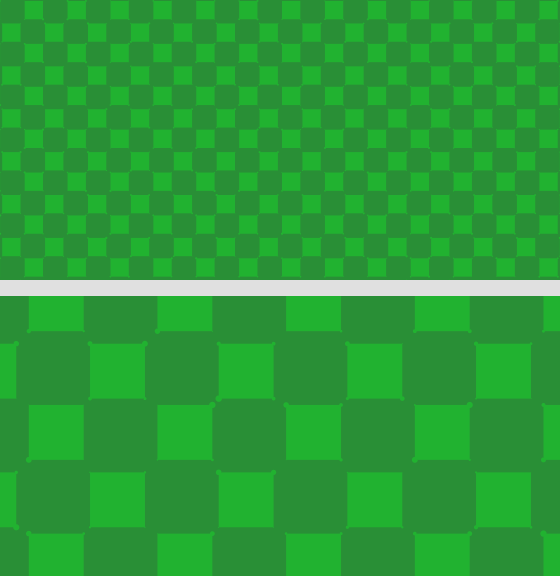
Top, the full canvas; bottom, a detail of the centre.
Give the GLSL for this pattern, as a WebGL 1 fragment shader.

```glsl
precision highp float;
// Two-tone green checker of separated squares with slightly nicked corners.

uniform vec2 u_resolution;

const float TILES_DOWN = 6.528;    // repeats over the canvas height
const float HALF_SIDE = 0.2133;    // half a square, in tiles
const float MAX_NICK = 0.025;      // largest corner bump, in tiles
const vec2 FIRST_CENTER = vec2(0.265, 0.240);
const vec2 SECOND_CENTER = vec2(0.789, 0.764);
const vec3 DARK_GREEN = vec3(0.16, 0.56, 0.21);
const vec3 LIGHT_GREEN = vec3(0.13, 0.70, 0.19);

float hash(vec2 p) {
  vec2 q = fract(p * vec2(0.1731, 0.2917));
  q += dot(q, q.yx + 19.19);
  return fract((q.x + q.y) * q.x);
}

float boxDistance(vec2 p, float halfSide) {
  vec2 d = abs(p) - halfSide;
  return length(max(d, 0.0)) + min(max(d.x, d.y), 0.0);
}

// Distance to the nearest square of one lattice, with uneven corner bumps.
float squareLattice(vec2 p, vec2 center, float halfSide, float maxNick) {
  vec2 shifted = p - center + 0.5;
  vec2 local = fract(shifted) - 0.5;
  vec2 side = sign(local);
  float nick = maxNick * hash(floor(shifted) * 2.0 + side * 0.5 + center);
  float bump = length(local - side * halfSide) - nick;
  return min(boxDistance(local, halfSide), bump);
}

float coverage(float distanceToShape, float pixel) {
  return clamp(0.5 - distanceToShape / pixel, 0.0, 1.0);
}

void main() {
  // Tile units, anchored at the top left corner of the canvas.
  float pixel = TILES_DOWN / u_resolution.y;
  vec2 p = (gl_FragCoord.xy - vec2(0.0, u_resolution.y)) * pixel;

  float first = squareLattice(p, FIRST_CENTER, HALF_SIDE, MAX_NICK);
  float second = squareLattice(p, SECOND_CENTER, HALF_SIDE, MAX_NICK);
  float light = coverage(min(first, second), pixel);

  gl_FragColor = vec4(mix(DARK_GREEN, LIGHT_GREEN, light), 1.0);
}
```
